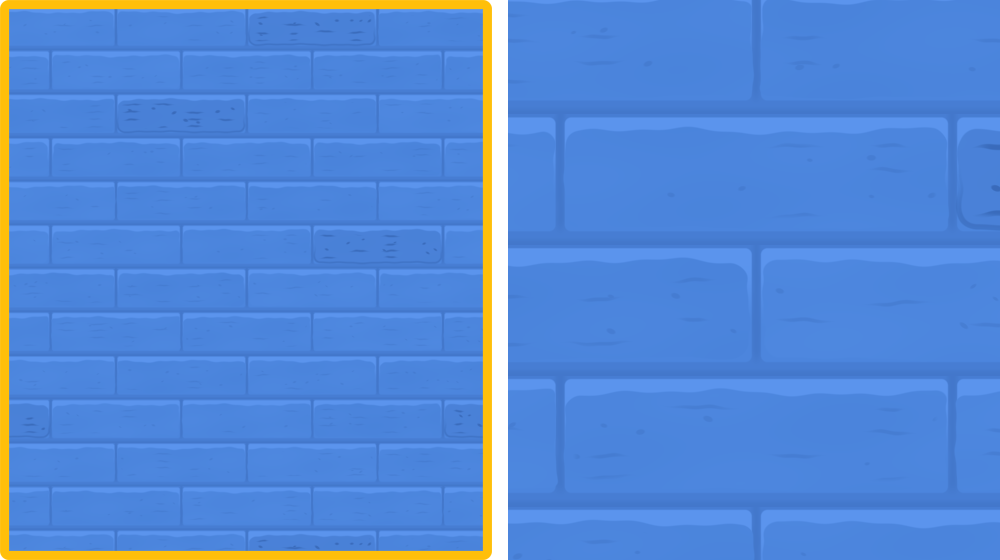
Left, the full canvas; right, a detail of the centre.
Give the GLSL for this texture, as a WebGL 1 fragment shader.

```glsl
precision highp float;
// Blue running-bond brick wall with chipped, weathered bricks in a yellow rounded frame.
uniform vec2 u_resolution;

const float ROW_HEIGHT = 0.07786;         // share of the canvas height
const float BRICK_LENGTH = 3.0;           // in row heights
const vec2 WALL_START = vec2(2.66, 0.154); // first joint, in row heights
const vec2 WALL_REPEAT = vec2(4.0, 12.0); // bricks across and rows down
const float FRAME_WIDTH = 0.0163;

const vec3 FACE = vec3(0.298, 0.523, 0.867);
const vec3 LIGHT = vec3(0.355, 0.580, 0.930);
const vec3 MORTAR = vec3(0.280, 0.492, 0.828);
const vec3 JOINT = vec3(0.262, 0.468, 0.795);
const vec3 GROOVE = vec3(0.215, 0.405, 0.715);
const vec3 FRAME = vec3(1.0, 0.75, 0.04);

float hash(vec2 p) {
  return fract(sin(dot(p, vec2(12.99, 78.23))) * 4375.85);
}

vec2 hash2(vec2 p) {
  return vec2(hash(p), hash(p + 17.3));
}

float roundBox(vec2 p, vec2 halfSize, float radius) {
  vec2 q = abs(p) - halfSize + radius;
  return length(max(q, 0.0)) + min(max(q.x, q.y), 0.0) - radius;
}

// Coverage of a shape from its signed distance
float fill(float dist, float soft) {
  return 1.0 - smoothstep(-soft, soft, dist);
}

float waves(float x, float seed) {
  return 0.018 * sin(x * 3.1 + seed) + 0.012 * sin(x * 7.7 + seed * 2.3)
       + 0.007 * sin(x * 17.0 + seed * 4.1);
}

// Four rows, each one step further apart, hold a weathered brick
float weathered(vec2 id) {
  float found = 0.0;
  for (int i = 0; i < 4; i++) {
    float n = float(i);
    vec2 spot = vec2(n < 2.0 ? 1.0 - n : n, n * (n + 3.0) * 0.5);
    found = max(found, 1.0 - step(0.5, distance(id, spot)));
  }
  return found;
}

// One small oval pit in some of the cells
float pits(vec2 p, vec2 seed, float density, float size, float soft) {
  vec2 cell = floor(p / 0.25);
  vec2 key = cell + seed * 13.7;
  vec2 q = p - (cell + 0.25 + 0.5 * hash2(key)) * 0.25;
  q.y += q.x * (hash(key + 5.1) - 0.5);
  float radius = size * (0.6 + 0.6 * hash(key + 8.9));
  return fill(length(q * vec2(0.75, 1.2)) - radius, soft) * step(hash(key + 3.7), density);
}

// One thin, tapered, wavy scratch in some of the cells
float scratches(vec2 p, vec2 seed, float density, float width, float soft) {
  vec2 size = vec2(0.72, 0.17);
  vec2 cell = floor(p / size);
  vec2 key = cell + seed * 9.1 + 31.0;
  vec2 q = p - (cell + vec2(0.5, 0.35 + 0.3 * hash(key))) * size;
  float reach = 0.14 + 0.2 * hash(key + 2.9);
  float taper = 1.0 - smoothstep(0.2, 1.0, abs(q.x) / reach);
  float bend = 0.5 * waves(q.x * 1.8, hash(key + 7.7) * 6.3);
  return fill(abs(q.y + bend) - width * taper, soft) * taper * step(hash(key + 4.3), density);
}

// p runs right and down from the top left corner of one brick cell
vec3 brick(vec2 p, vec2 id, float soft) {
  float old = weathered(id);
  float seed = hash(id) * 6.28;
  vec2 q = p - vec2(0.5 * BRICK_LENGTH, 0.5);

  // Mortar bed and joints
  vec3 color = mix(MORTAR, JOINT, smoothstep(0.93, 0.99, p.y));
  float joint = 0.5 * BRICK_LENGTH - abs(q.x) + 0.25 * waves(p.y * 2.0, seed);
  color = mix(color, JOINT, fill(joint - 0.03, 0.03) * (1.0 - smoothstep(0.8, 0.95, p.y)));

  // Lit upper rim, fading down the sides
  float rim = roundBox(q + vec2(0.0, 0.04), vec2(1.465, 0.435), 0.05);
  vec3 rimColor = mix(LIGHT, FACE, smoothstep(0.15, 0.65, p.y));
  color = mix(color, rimColor, fill(rim, soft));

  // Uneven front face
  float chip = hash(id + 6.6);
  vec2 bent = q + vec2(0.5 * waves(p.y * 2.0, seed), waves(p.x, seed) * (1.1 - 0.7 * p.y));
  float inset = 0.03 + 0.035 * chip * chip;
  float face = roundBox(bent, vec2(1.5 - inset, 0.37), mix(0.04 + 0.1 * chip, 0.15, old));
  float patches = sin(p.x * 2.3 + p.y * 4.0 + seed) * sin(p.x * 1.1 - p.y * 5.0 + seed * 3.0);
  vec3 faceColor = FACE + 0.005 * patches + 0.012 * (hash(id + 2.2) - 0.5);
  faceColor = mix(faceColor, MORTAR, 0.6 * old);
  color = mix(color, faceColor, fill(face, soft));

  // Dark lower outline of weathered bricks
  float outline = fill(abs(face) - 0.02, soft) * smoothstep(0.35, 0.85, p.y);
  color = mix(color, GROOVE, 0.55 * old * outline);

  // Pits and scratches stay clear of the edges
  float inside = fill(face + 0.09, 0.03);
  float wear = max(pits(p, id, 0.24 + 0.16 * old, 0.022 + 0.012 * old, soft),
                   scratches(p, id, 0.36 + 0.2 * old, 0.014 + 0.007 * old, soft));
  return mix(color, GROOVE, wear * inside * mix(0.27, 0.85, old));
}

void main() {
  vec2 canvas = u_resolution / u_resolution.y;
  vec2 p = vec2(gl_FragCoord.x, u_resolution.y - gl_FragCoord.y) / u_resolution.y;
  float pixel = 1.0 / u_resolution.y;

  // Every other row shifts by half a brick
  vec2 wall = p / ROW_HEIGHT - WALL_START;
  float row = floor(wall.y);
  wall.x += mod(row, 2.0) * 0.5 * BRICK_LENGTH;
  float column = floor(wall.x / BRICK_LENGTH);
  vec2 local = wall - vec2(column * BRICK_LENGTH, row);
  vec3 color = brick(local, mod(vec2(column, row), WALL_REPEAT), pixel / ROW_HEIGHT);

  // Frame with square inner and rounded outer corners
  vec2 centered = p - 0.5 * canvas;
  float opening = roundBox(centered, 0.5 * canvas - FRAME_WIDTH, 0.0);
  float outer = roundBox(centered, 0.5 * canvas, FRAME_WIDTH);
  color = mix(FRAME, color, fill(opening, 0.7 * pixel));
  color = mix(vec3(1.0), color, fill(outer, 0.7 * pixel));
  gl_FragColor = vec4(color, 1.0);
}
```
